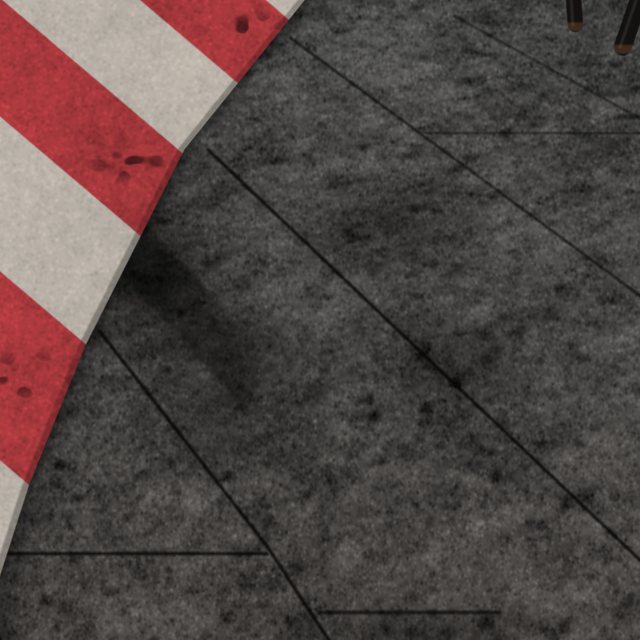
Reproduce this texture procedurally as a WebGL 1 fragment shader.

```glsl
precision highp float;
uniform vec2 u_resolution;

vec3 hash3(vec2 cell) {
  vec3 q = vec3(dot(cell, vec2(127.1, 311.7)),
                dot(cell, vec2(269.5, 183.3)),
                dot(cell, vec2(419.2, 371.9)));
  return fract(sin(q) * 43758.55);
}

// Signed cellular noise: soft bumps and pits around jittered points.
float cellNoise(vec2 p) {
  vec2 cell = floor(p);
  float sum = 0.0;
  for (int j = -1; j <= 1; j++) {
    for (int i = -1; i <= 1; i++) {
      vec2 c = cell + vec2(float(i), float(j));
      vec3 h = hash3(c);
      vec2 d = p - c - h.xy;
      float k = max(1.0 - dot(d, d), 0.0);
      sum += (h.z - 0.5) * k * k * k;
    }
  }
  return sum;
}

float segmentDistance(vec2 p, vec2 a, vec2 b) {
  vec2 ab = b - a;
  return length(p - a - ab * clamp(dot(p - a, ab) / dot(ab, ab), 0.0, 1.0));
}

float stroke(vec2 p, vec2 a, vec2 b, float halfWidth, float soft) {
  return 1.0 - smoothstep(halfWidth - soft, halfWidth + soft, segmentDistance(p, a, b));
}

float blob(vec2 p, vec2 center, vec2 radius) {
  vec2 d = (p - center) / radius;
  return exp(-dot(d, d));
}

float band(float s, float lo, float hi, float soft) {
  return smoothstep(lo - soft, lo + soft, s) - smoothstep(hi - soft, hi + soft, s);
}

// Horizontal position of the bent kerb edge at height y.
float kerbEdge(float y) {
  return 0.32 * (y - 0.10) + 0.085 * max(y - 0.245, 0.0)
       + 0.10 * max(y - 0.46, 0.0) + 0.30 * max(y - 0.766, 0.0);
}

float stoneHeight(vec2 p) {
  return cellNoise(p * 24.0) + 0.6 * cellNoise(p * 53.0 + 7.0);
}

float jointShade(vec2 p, float soft) {
  float s = 0.75 * stroke(p, vec2(0.325, 0.766), vec2(1.0, 0.125), 0.0025, soft);
  s = max(s, 0.60 * stroke(p, vec2(0.455, 0.940), vec2(1.0, 0.538), 0.0020, soft));
  s = max(s, 0.75 * stroke(p, vec2(0.156, 0.482), vec2(0.417, 0.147), 0.0027, soft));
  s = max(s, 0.75 * stroke(p, vec2(0.417, 0.147), vec2(0.520, -0.01), 0.0027, soft));
  s = max(s, 0.45 * stroke(p, vec2(0.710, 0.975), vec2(1.0, 0.815), 0.0020, soft));
  s = max(s, 0.70 * stroke(p, vec2(0.0, 0.135), vec2(0.417, 0.135), 0.0027, soft));
  s = max(s, 0.60 * stroke(p, vec2(0.50, 0.043), vec2(0.78, 0.043), 0.0030, soft));
  return max(s, 0.45 * stroke(p, vec2(0.66, 0.792), vec2(1.0, 0.792), 0.0018, soft));
}

vec3 paving(vec2 p, float edgeGap, float soft) {
  vec2 q = vec2(p.x, p.y * (0.9 + 0.5 * p.y));
  float relief = stoneHeight(q) - stoneHeight(q + vec2(-0.004, 0.009));
  float light = 0.265 + 0.09 * cellNoise(q * 7.0) + 0.08 * relief;
  light += 0.10 * cellNoise(q * 24.0) + 0.09 * cellNoise(q * 105.0);
  light += 0.13 * cellNoise(p * vec2(230.0, 190.0));
  light -= 0.22 * max(cellNoise(q * 42.0 + 3.0) - 0.12, 0.0);
  light += 0.035 * blob(p, vec2(0.43, 0.57), vec2(0.13, 0.10));
  light += 0.030 * blob(p, vec2(0.62, 0.88), vec2(0.25, 0.10));

  // Stains and the slanted shadow beside the kerb
  float stain = 0.45 * blob(p, vec2(0.24, 0.57), vec2(0.09, 0.08));
  stain += 0.30 * blob(p, vec2(0.36, 0.44), vec2(0.13, 0.08));
  stain += 0.28 * blob(p, vec2(0.73, 0.45), vec2(0.07, 0.07));
  stain += 0.25 * blob(p, vec2(0.32, 0.33), vec2(0.06, 0.05));
  stain += 0.22 * blob(p, vec2(0.62, 0.65), vec2(0.10, 0.06));
  stain += 0.30 * blob(p, vec2(0.66, 0.01), vec2(0.14, 0.04));
  float slant = 0.629 - p.y - 1.08 * (p.x - 0.247);
  stain += 0.22 * band(slant, 0.0, 0.12, 0.008) * (1.0 - smoothstep(0.32, 0.46, p.x));
  light *= 1.0 - min(stain, 0.65);
  light *= 1.0 - 0.45 * exp(-max(edgeGap, 0.0) / 0.018);
  light *= 1.0 - jointShade(p, soft + 0.0015);
  vec3 tint = mix(vec3(1.05, 1.0, 0.96), vec3(1.0, 1.0, 0.99), p.y);
  return max(light, 0.03) * tint;
}

vec3 kerb(vec2 p, float inset, float soft) {
  float s = 1.0 - p.y - 0.85 * p.x;
  float red = band(s, -0.353, -0.186, soft) + band(s, -0.003, 0.182, soft)
            + band(s, 0.424, 0.719, soft);
  vec3 color = mix(vec3(0.72, 0.69, 0.65), vec3(0.65, 0.22, 0.235), red);
  float wear = 0.12 * cellNoise(p * 9.0) + 0.10 * cellNoise(p * 45.0)
             + 0.18 * cellNoise(p * 180.0);
  color *= 1.0 + wear * mix(0.6, 1.2, red);

  // Dark scuffs across the red paint
  float scuffArea = blob(p, vec2(0.21, 0.745), vec2(0.055, 0.025))
                  + blob(p, vec2(0.035, 0.41), vec2(0.06, 0.03))
                  + blob(p, vec2(0.38, 0.96), vec2(0.05, 0.02));
  float scuff = scuffArea * smoothstep(0.02, 0.22, cellNoise(p * vec2(48.0, 65.0)));
  color *= 1.0 - 0.55 * red * min(scuff, 1.0);
  float side = 1.0 - smoothstep(0.007, 0.012, inset);
  return color * (1.0 - side * mix(0.28, 0.22, red));
}

vec3 addLeg(vec3 base, vec2 p, vec2 top, vec2 foot, float halfWidth, float soft) {
  float mask = stroke(p, top, foot, halfWidth, soft);
  float tip = 1.0 - smoothstep(0.004, 0.010, abs(p.y - foot.y + 0.004));
  float shine = stroke(p, top - vec2(0.004, 0.0), foot - vec2(0.004, 0.0), 0.002, 0.003);
  vec3 color = vec3(0.075, 0.065, 0.06) + 0.09 * shine + tip * vec3(0.16, 0.10, 0.05);
  return mix(base, color, mask);
}

void main() {
  vec2 p = gl_FragCoord.xy / u_resolution;
  float soft = 1.0 / u_resolution.y;
  float inset = (kerbEdge(p.y) - p.x) * 0.87;
  vec3 color = paving(p, -inset, soft);
  color = addLeg(color, p, vec2(0.895, 1.02), vec2(0.899, 0.962), 0.012, soft);
  color = addLeg(color, p, vec2(1.005, 1.02), vec2(0.973, 0.927), 0.014, soft);
  color = mix(color, kerb(p, inset, soft + 0.001), smoothstep(-soft, soft, inset));
  gl_FragColor = vec4(clamp(color, 0.0, 1.0), 1.0);
}
```
